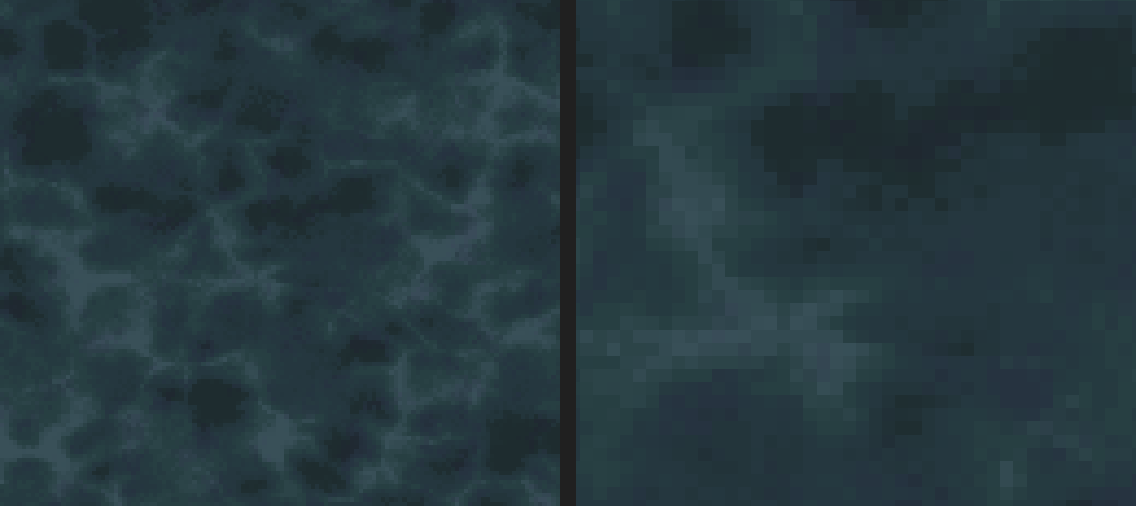
Left: the whole. Right: its middle third, enlarged.
A Shadertoy shader for this texture:

```glsl
#define CELLS vec2(8.0, 10.6)
#define JITTER 0.85
#define WARP 0.45
#define BLOCKS 128.0
#define BASE_TONE 0.43
#define CLOUD_GAIN 0.75
#define HALO_GAIN 0.5
#define VEIN_GAIN 0.3
#define PIT_GAIN 0.55
#define MOTTLE 0.16
#define GRAIN 0.12
#define LEVELS 8.0

const vec3 ABYSS = vec3(0.116, 0.174, 0.184);
const vec3 SLATE = vec3(0.144, 0.217, 0.248);
const vec3 TEAL  = vec3(0.154, 0.248, 0.260);
const vec3 MIST  = vec3(0.222, 0.313, 0.346);
const vec3 TINT  = vec3(0.004, -0.018, 0.004);

vec2 hash2(vec2 p) {
    vec3 q = fract(p.xyx * vec3(0.1031, 0.1030, 0.0973));
    q += dot(q, q.yzx + 33.33);
    return fract((q.xx + q.yz) * q.zy);
}

float cornerSlope(vec2 cell, vec2 offset) {
    float angle = 6.2832 * hash2(cell).x;
    return dot(vec2(cos(angle), sin(angle)), offset);
}

float gradientNoise(vec2 p) {
    vec2 i = floor(p), f = fract(p);
    vec2 u = f * f * f * (f * (f * 6.0 - 15.0) + 10.0);
    vec2 e = vec2(1.0, 0.0);
    float low  = mix(cornerSlope(i, f), cornerSlope(i + e, f - e), u.x);
    float high = mix(cornerSlope(i + e.yx, f - e.yx), cornerSlope(i + e.xx, f - e.xx), u.x);
    return mix(low, high, u.y);
}

float fbm(vec2 p) {
    float sum = 0.0, gain = 0.8;
    for (int i = 0; i < 4; i++) {
        sum += gain * gradientNoise(p);
        p = mat2(1.6, 1.2, -1.2, 1.6) * p + 7.3;
        gain *= 0.5;
    }
    return sum;
}

// x: gap between the two nearest sites, y: summed soft pits at the sites
vec2 cellField(vec2 p) {
    vec2 home = floor(p);
    float nearest = 9.0, second = 9.0, pit = 0.0;
    for (int y = -1; y <= 1; y++)
    for (int x = -1; x <= 1; x++) {
        vec2 cell = home + vec2(x, y);
        vec2 away = cell + 0.5 + JITTER * (hash2(cell) - 0.5) - p;
        float d = length(away);
        second = min(second, max(nearest, d));
        nearest = min(nearest, d);
        pit += hash2(cell + 41.7).x * exp(-6.0 * d * d);
    }
    return vec2(second - nearest, pit);
}

// Soft terraces give the tones their stepped patches
float terrace(float t) {
    float s = t * LEVELS;
    return (floor(s) + smoothstep(0.25, 0.75, fract(s))) / LEVELS;
}

vec3 toneColor(float t) {
    vec3 c = mix(ABYSS, SLATE, smoothstep(0.06, 0.34, t));
    c = mix(c, TEAL, smoothstep(0.42, 0.65, t));
    return mix(c, MIST, smoothstep(0.60, 1.05, t));
}

void mainImage(out vec4 fragColor, in vec2 fragCoord) {
    // Coarse sampling grid, in units of the canvas width
    vec2 block = floor(fragCoord / iResolution.x * BLOCKS);
    vec2 uv = (block + 0.5) / BLOCKS;

    // Warped cells with uneven outlines
    vec2 p = uv * CELLS + 3.0;
    vec2 bend = vec2(fbm(p * 0.8), fbm(p * 0.8 + 19.0));
    vec2 field = cellField(p + WARP * bend);

    // Broad clouds, misty borders, thin veins and dark hollows
    float cloud = fbm(uv * 4.2 + 11.0);
    float openness = smoothstep(-0.35, 0.4, fbm(uv * 6.0 + 31.0));
    float halo = (1.0 - smoothstep(0.0, 0.7, field.x)) * openness;
    float vein = exp(-12.0 * field.x) * smoothstep(-0.2, 0.3, gradientNoise(uv * 7.0 + 53.0));
    float tone = BASE_TONE + CLOUD_GAIN * cloud + HALO_GAIN * halo
               + VEIN_GAIN * vein - PIT_GAIN * field.y;

    // Flat mottling, grain and small shifts of hue
    tone += MOTTLE * fbm(uv * vec2(20.0, 28.0) + 71.0);
    tone += GRAIN * (hash2(block + 5.0).x - 0.5);
    float hue = smoothstep(0.1, 0.4, fbm(uv * 15.0 + 87.0) + 0.3 * (hash2(block + 9.0).y - 0.5));
    fragColor = vec4(toneColor(terrace(tone)) + TINT * hue, 1.0);
}
```
